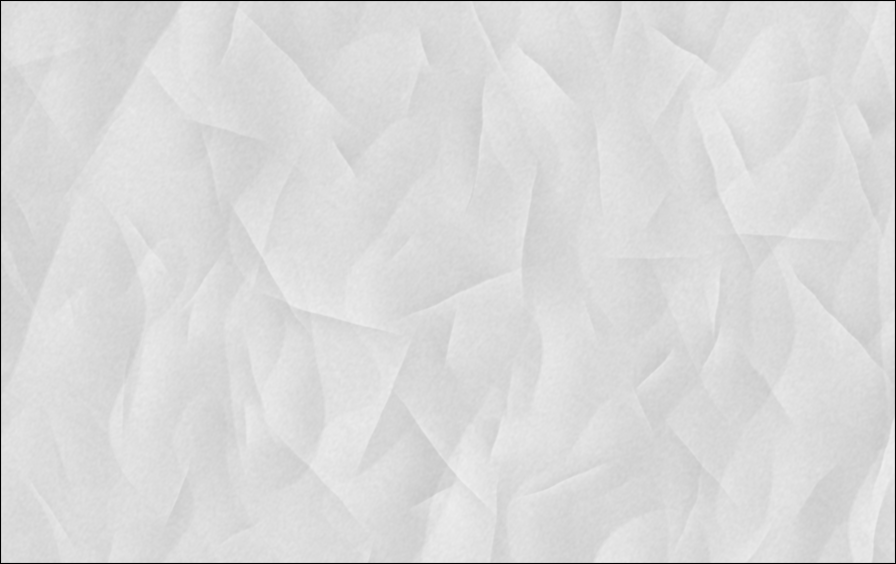
Reproduce this texture procedurally as a Shadertoy shader.

```glsl
// Crumpled white paper under soft side light, inside a hairline dark frame.
// Tapered crease wedges lie over the slope of folded gradient noise,
// and fine embossed noise gives the tooth of the sheet.

float hash(float n) {
    n = fract(n * 0.1031);
    n *= n + 33.33;
    return fract(n * (n + n));
}

vec2 hash2(vec2 cell) {
    vec3 v = fract(cell.xyx * vec3(0.1031, 0.1030, 0.0973));
    v += dot(v, v.yzx + 33.33);
    return fract((v.xx + v.yz) * v.zy) * 2.0 - 1.0;
}

// Gradient noise, roughly -0.6 to 0.6
float noise(vec2 p) {
    vec2 i = floor(p), f = p - i;
    vec2 u = f * f * f * (f * (f * 6.0 - 15.0) + 10.0);
    vec2 e = vec2(0.0, 1.0);
    float low = mix(dot(hash2(i), f), dot(hash2(i + e.yx), f - e.yx), u.x);
    float high = mix(dot(hash2(i + e.xy), f - e.xy), dot(hash2(i + e.yy), f - e.yy), u.x);
    return mix(low, high, u.y);
}

// Height of the sheet: noise folded sharply along its zero lines
float foldHeight(vec2 p) {
    vec2 q = p * vec2(3.0, 2.0) + 7.3;
    return abs(noise(q)) + 0.3 * abs(noise(q * 2.3 + 11.0));
}

// One fold: light on one side, shade on the other, pointed at one end
float crease(vec2 q, float angle, float halfLength, float width) {
    vec2 axis = vec2(sin(angle), cos(angle));
    float along = dot(q, axis) / halfLength;
    float across = dot(q, vec2(axis.y, -axis.x));
    float taper = smoothstep(-1.0, -0.3, along) * (1.0 - smoothstep(0.2, 1.0, along));
    float spread = width * (0.3 + 0.5 * clamp(along + 1.0, 0.0, 2.0));
    float side = smoothstep(-0.003, 0.003, across);
    float lit = 0.75 * exp(-abs(across) / (spread * 1.3));
    float shade = -exp(-abs(across) / spread);
    float ridge = 0.4 * exp(-pow(across / 0.003, 2.0));
    return taper * (mix(shade, lit, side) + ridge);
}

float creases(vec2 p, float aspect) {
    // Bend the plane so that no fold runs perfectly straight
    vec2 bent = p + 0.035 * vec2(noise(p * 4.0), noise(p * 4.0 + 31.0))
                  + 0.007 * vec2(noise(p * 19.0 + 5.0), noise(p * 19.0 + 57.0));
    float sum = 0.0;
    for (int i = 0; i < 72; i++) {
        float id = float(i) + 1.0;
        float pick = hash(id * 7.1), size = hash(id * 13.7 + 3.0);
        vec2 centre = fract(id * vec2(0.7549, 0.5698) + 0.21);
        float angle = (hash(id * 5.3 + 9.0) - 0.5) * 1.5;
        angle += pick < 0.28 ? 1.6 : 0.0;
        angle += hash(id * 3.9 + 21.0) < 0.5 ? 3.1416 : 0.0;
        float halfLength = mix(0.05, 0.22, size * size);
        float width = mix(0.012, 0.045, hash(id * 11.3 + 17.0));
        float strength = mix(0.025, 0.065, hash(id * 17.9 + 2.0));
        strength *= mix(0.45, 1.0, smoothstep(0.05, 0.4, centre.x));
        sum += strength * crease(bent - centre * vec2(aspect, 1.0), angle, halfLength, width);
    }
    return sum;
}

void mainImage(out vec4 fragColor, in vec2 fragCoord) {
    vec2 p = fragCoord / iResolution.y;
    float aspect = iResolution.x / iResolution.y;

    // Broad facets, lit from the left and a little from above
    vec2 lightStep = vec2(0.003, -0.0015);
    vec2 warped = p + 0.02 * vec2(noise(p * 6.0), noise(p * 6.0 + 19.0));
    float slope = (foldHeight(warped + lightStep) - foldHeight(warped - lightStep)) / 0.006;
    float relief = 0.008 * slope + 0.025 * noise(p * 1.7 + 3.0);
    relief += creases(p, aspect);

    // Paper tooth, slightly stretched along a diagonal
    vec2 tooth = mat2(0.8, 0.6, -0.6, 0.8) * p;
    float grain = 0.026 * noise(tooth * vec2(125.0, 90.0))
                + 0.020 * noise(tooth * vec2(190.0, 150.0) + 40.0)
                + 0.012 * noise(p * 38.0);

    float paper = 0.859 + 0.075 * tanh(relief / 0.075) + grain;

    // Hairline frame
    vec2 inset = min(p, vec2(aspect, 1.0) - p);
    float edge = min(inset.x, inset.y);
    float frame = clamp((0.0019 - edge) * iResolution.y + 0.5, 0.0, 1.0);
    fragColor = vec4(vec3(paper * (1.0 - frame)), 1.0);
}
```
